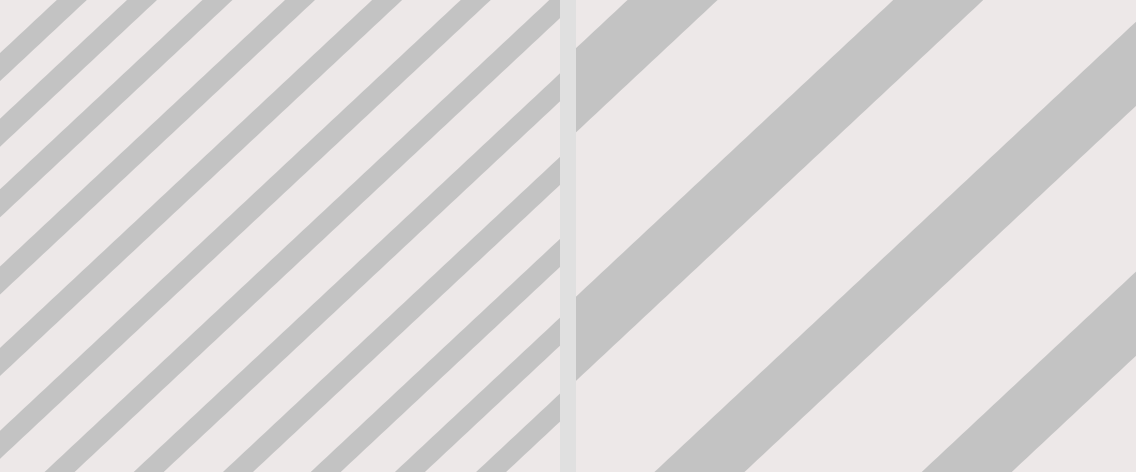
Left: the whole. Right: its middle third, enlarged.
Write a WebGL 1 fragment shader that draws this pattern.

```glsl
precision highp float;

uniform vec2 u_resolution;

const float STRIPE_COUNT = 12.0;

// Position of a stripe's centre line: even steps plus a slow drift in spacing
float stripeCentre(float index) {
    float phase = 3.14159 * index / (STRIPE_COUNT - 1.0);
    vec4 drift = sin(phase * vec4(1.0, 2.0, 3.0, 4.0));
    return 0.152 + 0.178 * index - dot(drift, vec4(0.0326, 0.0255, 0.0033, 0.0042));
}

void main() {
    vec2 p = gl_FragCoord.xy / u_resolution.y;

    // Coordinate across the stripes, growing from the top left corner
    vec2 acrossDir = vec2(1.0, -1.0695);
    float across = dot(p - vec2(0.0, 1.0), acrossDir);

    float nearest = 10.0;
    for (float i = 0.0; i < STRIPE_COUNT; i++) {
        nearest = min(nearest, abs(across - stripeCentre(i)));
    }

    // Signed distance to the stripe edge, softened over one pixel
    float edge = (nearest - 0.0318) / length(acrossDir);
    float stripe = clamp(0.5 - edge * u_resolution.y, 0.0, 1.0);

    vec3 paper = vec3(0.93, 0.91, 0.91);
    vec3 grey = vec3(0.763);
    gl_FragColor = vec4(mix(paper, grey, stripe), 1.0);
}
```
